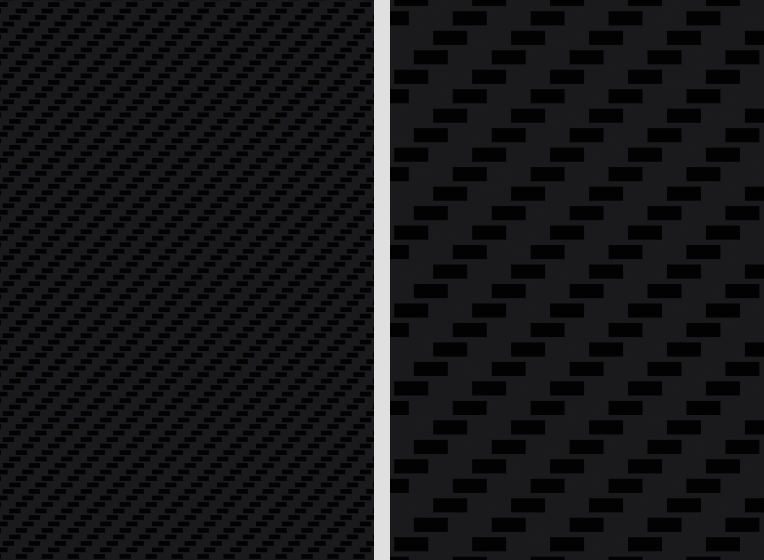
Left: the whole. Right: its middle third, enlarged.
Write a Shadertoy shader that draws this pattern.

```glsl
// Carbon-fibre twill: rows of black slots in a charcoal sheet, each row
// stepping a quarter period sideways so the slots climb in diagonals.
// One rectangle distance function is repeated with floor and fract.

const float REPEATS_ACROSS = 14.4;               // slot periods per canvas width
const float ROWS_PER_REPEAT = 4.0;
const vec2 FIRST_SLOT = vec2(0.073, 0.69);       // centre: periods, rows from top
const vec2 SLOT_HALF_SIZE = vec2(0.218, 0.0905); // in periods
const vec3 CHARCOAL = vec3(0.102, 0.102, 0.110);
const vec3 SLOT_BLACK = vec3(0.006);

float boxDistance(vec2 p, vec2 halfSize) {
    vec2 d = abs(p) - halfSize;
    return length(max(d, 0.0)) + min(max(d.x, d.y), 0.0);
}

// Position relative to the nearest slot centre, in periods, y pointing down.
vec2 twillCell(vec2 p) {
    float rowPos = p.y * ROWS_PER_REPEAT - FIRST_SLOT.y + 0.5;
    float row = floor(rowPos);
    float column = p.x - FIRST_SLOT.x + row / ROWS_PER_REPEAT;
    return vec2(fract(column + 0.5) - 0.5,
                (fract(rowPos) - 0.5) / ROWS_PER_REPEAT);
}

float hash(vec2 p) {
    return fract(sin(dot(p, vec2(127.1, 311.7))) * 43758.5);
}

void mainImage(out vec4 fragColor, in vec2 fragCoord) {
    // Periods measured from the top left corner
    float scale = REPEATS_ACROSS / iResolution.x;
    vec2 p = vec2(fragCoord.x, iResolution.y - fragCoord.y) * scale;
    vec2 cell = twillCell(p);

    // Barely visible grain in the sheet
    float grain = hash(floor(p * 24.0)) - 0.5;
    vec3 sheet = CHARCOAL + 0.004 * grain;

    // Slot with an edge about one pixel wide
    float d = boxDistance(cell, SLOT_HALF_SIZE);
    float slot = 1.0 - smoothstep(-0.65 * scale, 0.65 * scale, d);
    fragColor = vec4(mix(sheet, SLOT_BLACK, slot), 1.0);
}
```
